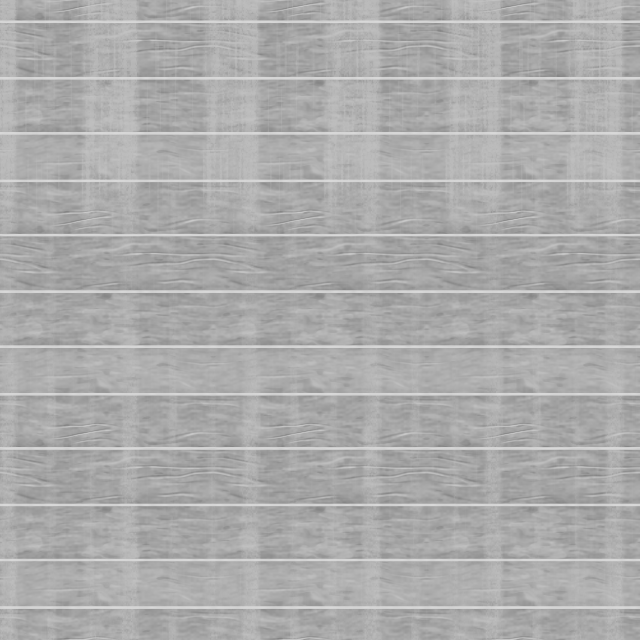
Reproduce this texture procedurally as a three.js fragment shader.

```glsl
// Grey weathered wooden planks with pale seams, wavy grain and vertical worn bands.
#define TILES 3.0
#define BAND_REPEATS 5.278
#define SEAM_START 0.102
#define SEAM_HALF_WIDTH 0.0056
#define PLANK_TOPS vec4(0.0, 0.265, 0.523, 0.746)
#define PLANK_TONES vec4(0.636, 0.648, 0.677, 0.643)
#define CRACK_STRENGTH vec4(0.11, 0.035, 0.055, 0.10)
#define SEAM_COLOUR vec3(0.85)
#define WORN_COLOUR vec3(0.765)
#define FIBRE_STRENGTH 0.13
#define WEAR_STRENGTH 0.62

varying vec2 vUv;

float hash(vec2 p) {
  vec3 q = fract(vec3(p.xyx) * 0.1031);
  q += dot(q, q.yzx + 33.33);
  return fract((q.x + q.y) * q.z);
}

// Value noise that repeats across after "wrap" cells.
float noise(vec2 p, float wrap) {
  vec2 cell = floor(p);
  vec2 f = fract(p);
  f = f * f * (3.0 - 2.0 * f);
  float left = mod(cell.x, wrap);
  float right = mod(cell.x + 1.0, wrap);
  float low = mix(hash(vec2(left, cell.y)), hash(vec2(right, cell.y)), f.x);
  float high = mix(hash(vec2(left, cell.y + 1.0)), hash(vec2(right, cell.y + 1.0)), f.x);
  return mix(low, high, f.y);
}

// Soft vertical stripe in a unit-wide repeat.
float stripe(float x, float centre, float halfWidth, float soft) {
  float d = abs(fract(x - centre + 0.5) - 0.5);
  return 1.0 - smoothstep(halfWidth - soft, halfWidth + soft, d);
}

// Thin curved line along the middle level of stretched noise.
float crack(vec2 p) {
  float ridge = abs(noise(vec2(p.x * 3.0, p.y * 24.0 + 40.0), 3.0) - 0.5);
  return 1.0 - smoothstep(0.02, 0.13, ridge);
}

float woodTone(vec2 p, vec4 plank) {
  // Bend the grain, then layer fine fibres and embossed cracks.
  float bend = (noise(p * vec2(4.0, 6.0) + vec2(0.0, 11.0), 4.0) - 0.5) * 0.075;
  bend += (noise(p * vec2(13.0, 16.0) + vec2(0.0, 71.0), 13.0) - 0.5) * 0.014;
  vec2 g = vec2(p.x, p.y + bend);
  float fine = noise(g * vec2(22.0, 88.0), 22.0) - 0.5;
  float coarse = noise(g * vec2(9.0, 43.0) + vec2(0.0, 130.0), 9.0) - 0.5;
  float speck = noise(p * vec2(70.0, 95.0) + vec2(0.0, 210.0), 70.0) - 0.5;
  float fibreAmount = FIBRE_STRENGTH * dot(plank, vec4(1.0, 0.95, 0.65, 1.0));
  float tone = dot(plank, PLANK_TONES);
  tone += fibreAmount * (0.62 * fine + 0.38 * coarse + 0.3 * speck);

  float patches = smoothstep(0.3, 0.7, noise(p * vec2(6.0, 17.0) + vec2(0.0, 300.0), 6.0));
  float relief = crack(g) - 0.65 * crack(g + vec2(0.0, 0.007));
  tone += dot(plank, CRACK_STRENGTH) * relief * patches;

  // Pale smooth blotches and small dark flecks.
  float blotch = noise(g * vec2(7.0, 16.0) + vec2(0.0, 400.0), 7.0);
  blotch += 0.4 * (noise(p * vec2(28.0, 42.0) + vec2(0.0, 450.0), 28.0) - 0.5);
  tone += dot(plank, vec4(0.012, 0.045, 0.02, 0.015)) * smoothstep(0.62, 0.78, blotch);
  float fleck = noise(g * vec2(16.0, 60.0) + vec2(0.0, 500.0), 16.0);
  return tone - 0.055 * smoothstep(0.77, 0.95, fleck);
}

float wear(float x, float down) {
  float u = x * BAND_REPEATS;
  float ragged = noise(vec2(u * 42.0, down * 38.0), 42.0) - 0.5;
  float scratch = noise(vec2(u * 56.0, down * 11.0 + 60.0), 56.0);
  float dust = noise(vec2(u * 95.0, down * 420.0 + 100.0), 95.0);
  float edge = u + 0.035 * ragged;

  // Wide bands fade below the top third and return faintly at the bottom.
  float upper = 1.0 - smoothstep(0.26, 0.39, down);
  float lower = smoothstep(0.78, 0.97, down);
  float wide = stripe(edge, 0.91, 0.22, 0.035) * (0.72 * upper + 0.25 * lower);
  wide *= 0.45 + 0.75 * scratch;

  // Three narrow streaks in each repeat, broken along their length.
  float narrow = 0.75 * stripe(edge, 0.426, 0.032, 0.018);
  narrow += 0.55 * stripe(edge, 0.756, 0.028, 0.018);
  narrow += stripe(edge, 0.065, 0.065, 0.03);
  float breaks = noise(vec2(u * 7.0, down * 13.0 + 200.0), 7.0);
  narrow *= mix(0.25, 0.8, breaks) * (0.65 + 0.35 * smoothstep(0.5, 0.65, down));

  float loose = 0.3 * smoothstep(0.68, 0.92, scratch) * (0.3 + 0.7 * upper);
  return clamp((wide + narrow + loose) * (0.55 + 0.9 * dust), 0.0, 1.0);
}

void main() {
  float down = 1.0 - vUv.y;
  vec2 p = vec2(vUv.x * TILES, fract(down * TILES - SEAM_START));

  // Choose one of four planks and find its nearest seam.
  vec4 started = step(PLANK_TOPS, vec4(p.y));
  vec4 plank = started - vec4(started.yzw, 0.0);
  vec4 gaps = abs(fract(p.y - PLANK_TOPS + 0.5) - 0.5);
  float gap = min(min(gaps.x, gaps.y), min(gaps.z, gaps.w));

  float tone = woodTone(p, plank);
  float shade = 1.0 - smoothstep(0.005, 0.055, gap);
  tone -= shade * (0.018 + 0.035 * noise(p * vec2(11.0, 35.0) + vec2(0.0, 600.0), 11.0));
  vec3 colour = mix(vec3(tone), WORN_COLOUR, WEAR_STRENGTH * wear(vUv.x, down));

  float seam = 1.0 - smoothstep(SEAM_HALF_WIDTH - 0.002, SEAM_HALF_WIDTH + 0.003, gap);
  float chips = 0.85 + 0.15 * noise(vec2(p.x * 35.0, p.y * 90.0), 35.0);
  gl_FragColor = vec4(mix(colour, SEAM_COLOUR, seam * chips), 1.0);
}
```
